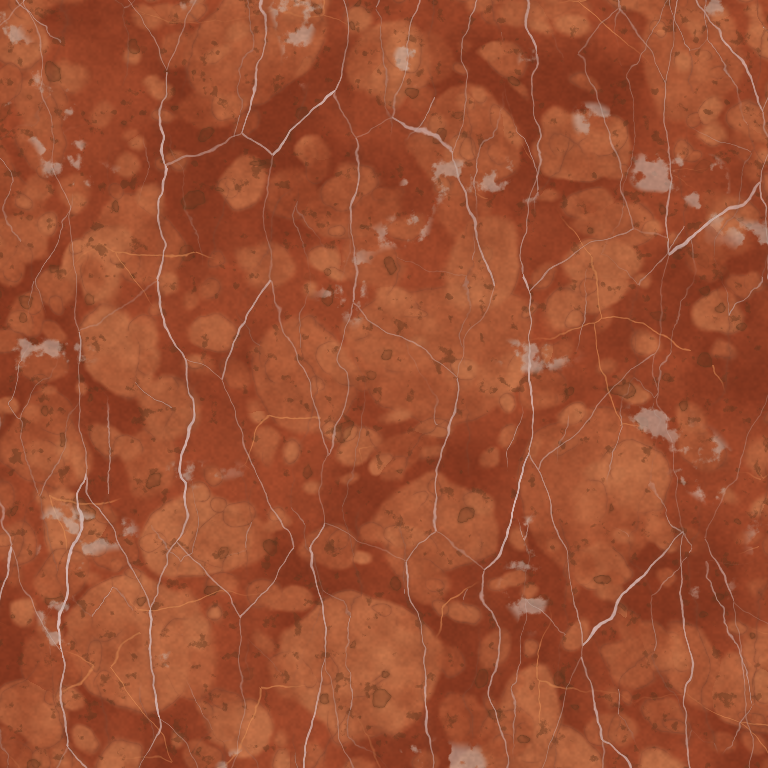
This texture is drawn by a Shadertoy shader. Its source:

```glsl
const vec3 MATRIX_DARK  = vec3(0.51, 0.215, 0.125);
const vec3 MATRIX_LIGHT = vec3(0.60, 0.275, 0.165);
const vec3 NODULE_RED   = vec3(0.635, 0.315, 0.19);
const vec3 NODULE_PALE  = vec3(0.715, 0.415, 0.265);
const vec3 FOSSIL_BROWN = vec3(0.37, 0.21, 0.12);
const vec3 VEIN_STAIN   = vec3(0.48, 0.26, 0.18);
const vec3 VEIN_WHITE   = vec3(0.84, 0.72, 0.70);
const vec3 FIBRE_ORANGE = vec3(0.82, 0.51, 0.31);
const vec3 CALCITE      = vec3(0.76, 0.67, 0.62);
const vec2 VEIN_SCALE   = vec2(9.0, 3.2);
const vec2 BRANCH_SCALE = vec2(15.0, 6.0);
const vec2 FIBRE_SCALE  = vec2(6.0, 9.0);
const float NODULE_FREQ = 4.6;
const float FOSSIL_FREQ = 27.0;
const float GRAIN       = 0.07;

float hash(vec2 p) {
    return fract(sin(dot(p, vec2(127.1, 311.7))) * 43758.5453);
}

vec2 hash2(vec2 p) {
    return vec2(hash(p), hash(p + 17.3));
}

float noise(vec2 p) {
    vec2 i = floor(p), f = fract(p);
    f = f * f * (3.0 - 2.0 * f);
    return mix(mix(hash(i), hash(i + vec2(1, 0)), f.x),
               mix(hash(i + vec2(0, 1)), hash(i + vec2(1, 1)), f.x), f.y);
}

float fbm(vec2 p) {
    float sum = 0.0, amp = 0.516;
    for (int k = 0; k < 5; k++) {
        sum += amp * noise(p);
        p = mat2(1.6, 1.2, -1.2, 1.6) * p + 7.7;
        amp *= 0.5;
    }
    return sum;
}

// Distance to the nearest cell border; steepness and a random value per border
float crack(vec2 p, vec2 scale, out float steep, out float id) {
    vec2 q = p * scale, cell = floor(q), a = vec2(9), b = vec2(9), idA = cell, idB = cell;
    for (int j = -1; j <= 1; j++)
    for (int i = -1; i <= 1; i++) {
        vec2 c = cell + vec2(i, j), r = c + hash2(c) - q;
        if (dot(r, r) < dot(a, a)) { b = a; idB = idA; a = r; idA = c; }
        else if (dot(r, r) < dot(b, b)) { b = r; idB = c; }
    }
    vec2 n = b - a;
    float len = length(n * scale);
    steep = abs(n.x * scale.x) / len;
    id = hash(idA + idB + 0.5);
    return dot(0.5 * (a + b), n) / len;
}

// Scattered blobs: x = signed distance in canvas units, y = random value
vec2 blobs(vec2 p, float freq, float share, vec2 radii) {
    vec2 q = p * freq, cell = floor(q), best = vec2(1, 0);
    for (int j = -1; j <= 1; j++)
    for (int i = -1; i <= 1; i++) {
        vec2 c = cell + vec2(i, j), r = c + hash2(c + freq) - q;
        if (hash(c + 3.1 * freq) > share) continue;
        float id = hash(c + 5.7 * freq);
        r.y *= mix(0.85, 1.35, hash(c + 41.0));
        float d = length(r) - mix(radii.x, radii.y, id * id);
        if (d < best.x) best = vec2(d, hash(c + 71.0));
    }
    return vec2(best.x / freq, best.y);
}

float line(float d, float width, float px) {
    float w = max(width, 0.6 * px);
    return (1.0 - smoothstep(w - 0.6 * px, w + 0.6 * px, d)) * min(1.0, width / w + 0.25);
}

void mainImage(out vec4 fragColor, in vec2 fragCoord) {
    vec2 p = fragCoord / iResolution.y;
    float px = 1.0 / iResolution.y;
    vec2 warp = vec2(fbm(p * 5.0), fbm(p * 5.0 + 31.0)) - 0.5;
    vec2 jag = vec2(fbm(p * 22.0 + 9.0), fbm(p * 22.0 + 57.0)) - 0.5;
    vec2 bent = p + 0.085 * warp + 0.016 * jag;
    float cloud = fbm(p * 8.0 + 13.0), mottle = fbm(p * 34.0 + 3.0);

    // Red matrix
    vec3 col = mix(MATRIX_DARK, MATRIX_LIGHT, smoothstep(0.3, 0.7, cloud));

    // Rounded nodules, large ones first
    float freq = NODULE_FREQ;
    for (int k = 0; k < 4; k++) {
        float share = k < 2 ? 0.72 : 0.42;
        vec2 nodule = blobs(p + 0.1 * warp + 0.012 * jag, freq, share, vec2(0.24, 0.56));
        float soft = mix(0.002, 0.007, cloud) + px;
        float inside = 1.0 - smoothstep(-soft, soft, nodule.x);
        float tone = nodule.y * 0.75 + 1.3 * (cloud - 0.5) + 0.9 * (mottle - 0.5) + 0.15;
        col = mix(col, mix(NODULE_RED, NODULE_PALE, clamp(tone, -0.2, 1.1)), inside * mix(0.6, 0.97, nodule.y));
        float rim = exp(-abs(nodule.x) / 0.0016) * smoothstep(0.45, 0.7, noise(p * 26.0 + freq));
        col = mix(col, VEIN_STAIN, 0.45 * rim);
        freq *= 1.75;
    }

    // Ringed fossils and dark flecks
    vec2 fossil = blobs(p + 0.035 * jag, FOSSIL_FREQ, 0.17, vec2(0.08, 0.32));
    float ring = exp(-abs(fossil.x) / 0.0013);
    float core = 1.0 - smoothstep(-0.002, 0.001, fossil.x);
    col = mix(col, FOSSIL_BROWN, (0.55 * ring + 0.28 * core) * smoothstep(0.1, 0.6, fossil.y));
    col = mix(col, FOSSIL_BROWN, 0.45 * smoothstep(0.66, 0.78, fbm(p * 75.0)));

    // Orange fibres
    float steep, id;
    float d = crack(bent + vec2(0.4 * p.y, 0.0) + 5.0, FIBRE_SCALE, steep, id);
    float fade = smoothstep(0.5, 0.8, noise(p * 9.0 + 70.0)) * step(0.45, id);
    col = mix(col, FIBRE_ORANGE, 0.65 * fade * line(d, 0.0009, px));

    // Fine branches, partly dark and partly pale
    d = crack(bent + 0.012 * jag + 2.0, BRANCH_SCALE, steep, id);
    fade = smoothstep(0.25, 0.8, steep) * smoothstep(0.25, 0.65, noise(p * 14.0 + 20.0));
    col = mix(col, VEIN_STAIN, 0.5 * fade * exp(-d / 0.0018));
    col = mix(col, VEIN_WHITE, 0.55 * fade * smoothstep(0.35, 1.0, id) * line(d, 0.0008, px));

    // Main upright veins with a stained border
    d = crack(bent, VEIN_SCALE, steep, id);
    fade = smoothstep(0.2, 0.75, steep) * mix(0.3, 1.0, id);
    float flow = noise(p * 16.0 + 50.0);
    col = mix(col, VEIN_STAIN, 0.6 * fade * exp(-d / 0.003));
    col = mix(col, VEIN_WHITE, fade * mix(0.5, 1.0, flow) * line(d, mix(0.0006, 0.0021, flow * id), px));

    // Rare calcite patches and fine grain
    float patchMask = smoothstep(0.76, 0.86, noise(p * 13.0 + 90.0)) * smoothstep(0.53, 0.66, fbm(p * 42.0 + 8.0));
    col = mix(col, CALCITE, 0.6 * patchMask);
    col *= 1.0 + GRAIN * (noise(p * 300.0) + noise(p * 170.0) - 1.0) + 0.12 * (mottle - 0.5);
    fragColor = vec4(col, 1.0);
}
```
